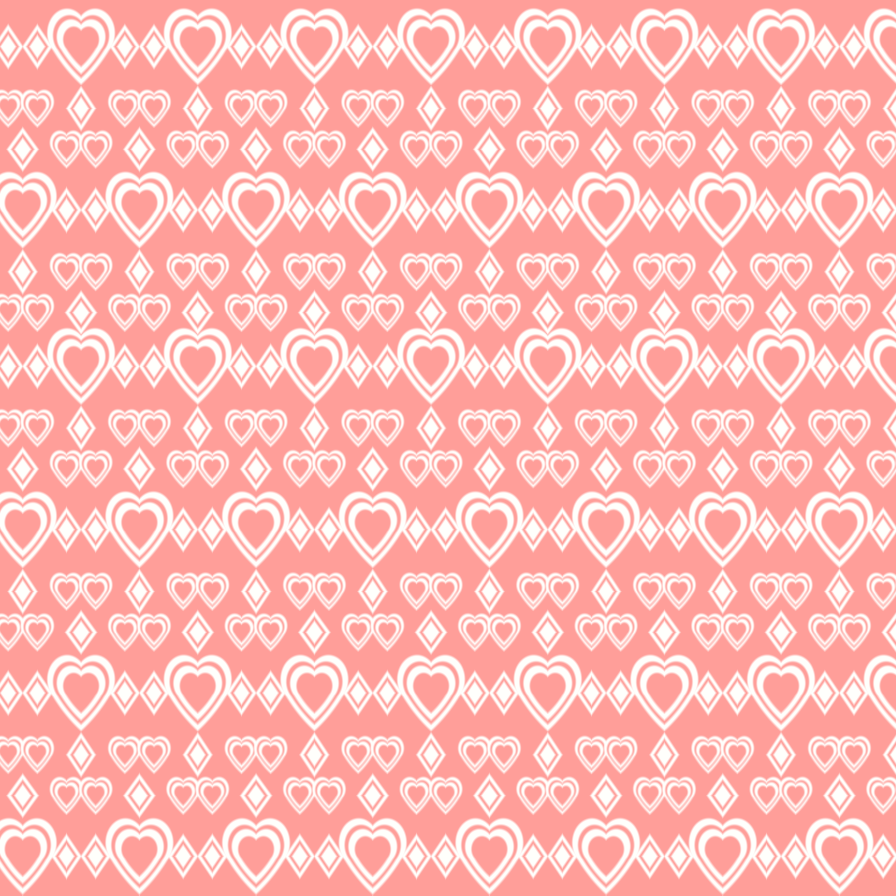
A three.js fragment shader for this pattern:

```glsl
// Rows of nested white hearts and diamonds on salmon pink, alternate rows shifted by half a repeat.
varying vec2 vUv;

// Soft coverage of a shape from its signed distance.
float cover(float d) {
  return 1.0 - smoothstep(-0.012, 0.012, d);
}

float dot2(vec2 v) {
  return dot(v, v);
}

// Signed distance to a tall heart centred on the origin, y pointing down.
float heart(vec2 p, float size) {
  p /= size;
  vec2 q = vec2(abs(p.x) / 0.48, 0.552 - p.y / 0.589);
  q.x *= 1.0 - 0.5 * clamp(0.5 - q.y, 0.0, 0.5); // bulge the lower sides
  float d;
  if (q.x + q.y > 1.0) {
    d = length(q - vec2(0.25, 0.75)) - 0.3536;
  } else {
    float notch = dot2(q - vec2(0.0, 1.0));
    float side = dot2(q - 0.5 * max(q.x + q.y, 0.0));
    d = sqrt(min(notch, side)) * sign(q.x - q.y);
  }
  return d * 0.52 * size;
}

// Signed distance to a diamond with the given half width and half height.
float diamond(vec2 p, vec2 halfSize, float size) {
  vec2 q = abs(p) / halfSize;
  return (q.x + q.y - size) * halfSize.x * halfSize.y / length(halfSize);
}

// Paints an outlined heart holding a thick heart ring over the ink so far.
float paintHeart(float ink, vec2 p, float size) {
  float outer = cover(heart(p, size));
  float outline = outer - cover(heart(p, size * 0.83));
  float ring = cover(heart(p, size * 0.72)) - cover(heart(p, size * 0.53));
  return ink * (1.0 - outer) + outline + ring;
}

// Two small hearts side by side, the right one in front.
float paintHeartPair(float ink, vec2 p) {
  ink = paintHeart(ink, p + vec2(0.125, 0.0), 0.49);
  return paintHeart(ink, p - vec2(0.125, 0.0), 0.49);
}

// An outlined diamond with a solid core.
float diamondInk(vec2 p, vec2 halfSize) {
  float outline = cover(diamond(p, halfSize, 1.0)) - cover(diamond(p, halfSize, 0.73));
  return outline + cover(diamond(p, halfSize, 0.53));
}

// One band: large hearts and diamonds, then two staggered rows of small motifs.
float bandInk(vec2 p) {
  vec2 onHeart = vec2(fract(p.x + 0.5) - 0.5, p.y);
  vec2 between = vec2(fract(p.x) - 0.5, p.y);
  vec2 upper = vec2(0.0, 0.53);
  vec2 lower = vec2(0.0, 0.88);

  float ink = diamondInk(vec2(abs(between.x) - 0.125, p.y), vec2(0.128, 0.19));
  ink = paintHeart(ink, onHeart, 1.0);

  ink = max(ink, diamondInk(onHeart - upper, vec2(0.125, 0.19)));
  ink = paintHeartPair(ink, between - upper);

  ink = max(ink, diamondInk(between - lower, vec2(0.135, 0.187)));
  return paintHeartPair(ink, onHeart - lower);
}

void main() {
  // One unit is a horizontal repeat; y runs down from the top.
  vec2 p = vec2(vUv.x, 1.0 - vUv.y) * 7.68;

  float ink = 0.0;
  for (int i = 0; i < 6; i++) {
    float band = float(i);
    // The third band and those below it sit slightly closer to the top.
    float y = 0.40 + 1.40 * band - 0.06 * step(1.5, band);
    ink = max(ink, bandInk(p - vec2(0.695 + 0.5 * band, y)));
  }

  vec3 pink = vec3(1.0, 0.62, 0.60);
  vec3 white = vec3(1.0, 1.0, 0.99);
  gl_FragColor = vec4(mix(pink, white, clamp(ink, 0.0, 1.0)), 1.0);
}
```
